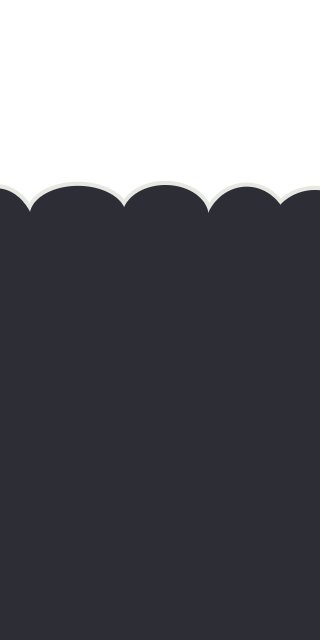
Reproduce this background procedurally as a WebGL 2 fragment shader.

```glsl
#version 300 es
precision highp float;
// Dark ground with a scalloped, pale-rimmed top edge under a white sky.

uniform vec2 u_resolution;
out vec4 fragColor;

const vec3 SKY = vec3(1.0);
const vec3 RIM = vec3(0.91, 0.91, 0.89);
const vec3 GROUND = vec3(0.176, 0.178, 0.212);
const float RIM_WIDTH = 0.013;

// Each scallop: centre x, crest height, half width, arch depth (canvas widths).
const int SCALLOP_COUNT = 5;
const vec4 SCALLOPS[SCALLOP_COUNT] = vec4[](
    vec4(-0.0104, 1.4115, 0.1300, 0.182),
    vec4( 0.2435, 1.4193, 0.1510, 0.0938),
    vec4( 0.5169, 1.4219, 0.1354, 0.099),
    vec4( 0.7708, 1.4167, 0.1354, 0.151),
    vec4( 0.9844, 1.4063, 0.1458, 0.138)
);

// Approximate distance to a half ellipse standing on an endless column.
float archDistance(vec2 p, vec4 scallop) {
    vec2 radii = scallop.zw;
    vec2 q = p - vec2(scallop.x, scallop.y - radii.y);
    q = vec2(max(abs(q.x), 1e-3), max(q.y, 0.0));
    float k = length(q / radii);
    return k * (k - 1.0) / length(q / (radii * radii));
}

// Union of all the arches.
float groundDistance(vec2 p) {
    float d = 1e3;
    for (int i = 0; i < SCALLOP_COUNT; i++) {
        d = min(d, archDistance(p, SCALLOPS[i]));
    }
    return d;
}

// Antialiased coverage of the inside of a shape.
float coverage(float d, float pixel) {
    return clamp(0.5 - d / pixel, 0.0, 1.0);
}

void main() {
    vec2 p = gl_FragCoord.xy / u_resolution.x;
    float pixel = 1.0 / u_resolution.x;
    float d = groundDistance(p);

    // Layers from back to front
    vec3 color = mix(SKY, RIM, coverage(d - RIM_WIDTH, pixel));
    color = mix(color, GROUND, coverage(d, pixel));
    fragColor = vec4(color, 1.0);
}
```
